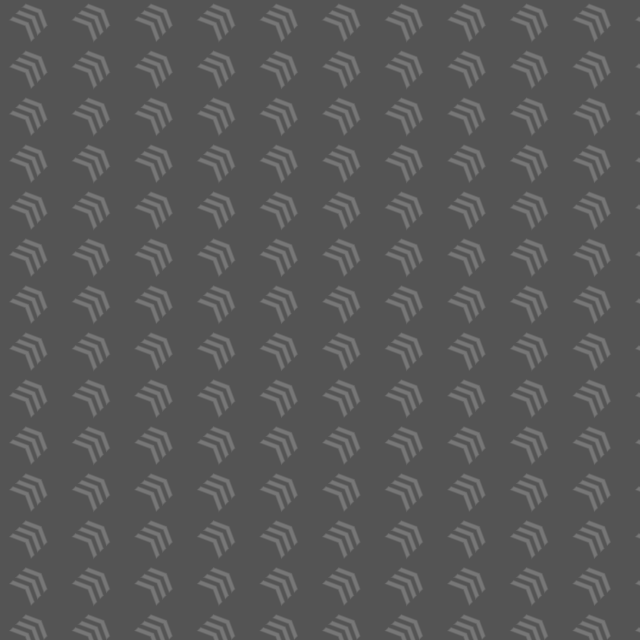
This pattern is drawn by a WebGL 1 fragment shader. Its source:

```glsl
precision highp float;
// Grid of small triple chevrons pointing up and right, light grey on dark grey.

uniform vec2 u_resolution;

// Signed distance to three nested chevrons centred on the origin.
float tripleChevron(vec2 p) {
  // Diagonal axes: x runs along the pointing direction, y across it.
  vec2 axis = vec2(p.x + p.y, p.x - p.y) * 0.70711;
  float across = abs(axis.y);

  // Distance from the middle chevron, folded onto its two neighbours.
  float bend = (axis.x + 0.455 * across - 0.0105) * 0.91;
  float spacing = 0.0129;
  bend -= spacing * clamp(floor(bend / spacing + 0.5), -1.0, 1.0);

  // Stroke width, with the arm ends cut parallel to the diagonal.
  return max(abs(bend) - 0.0032, across - 0.0236);
}

void main() {
  vec2 uv = gl_FragCoord.xy / u_resolution;

  // Repeat, with the grid anchored at the centre of one motif.
  vec2 cell = vec2(0.0978, 0.0734);
  vec2 local = (fract((uv - vec2(0.4358, 0.5977)) / cell + 0.5) - 0.5) * cell;

  // Soft edges, never narrower than a pixel.
  float softness = max(0.0018, 0.7 / min(u_resolution.x, u_resolution.y));
  float ink = 1.0 - smoothstep(-softness, softness, tripleChevron(local));

  gl_FragColor = vec4(vec3(mix(0.33, 0.465, ink)), 1.0);
}
```
